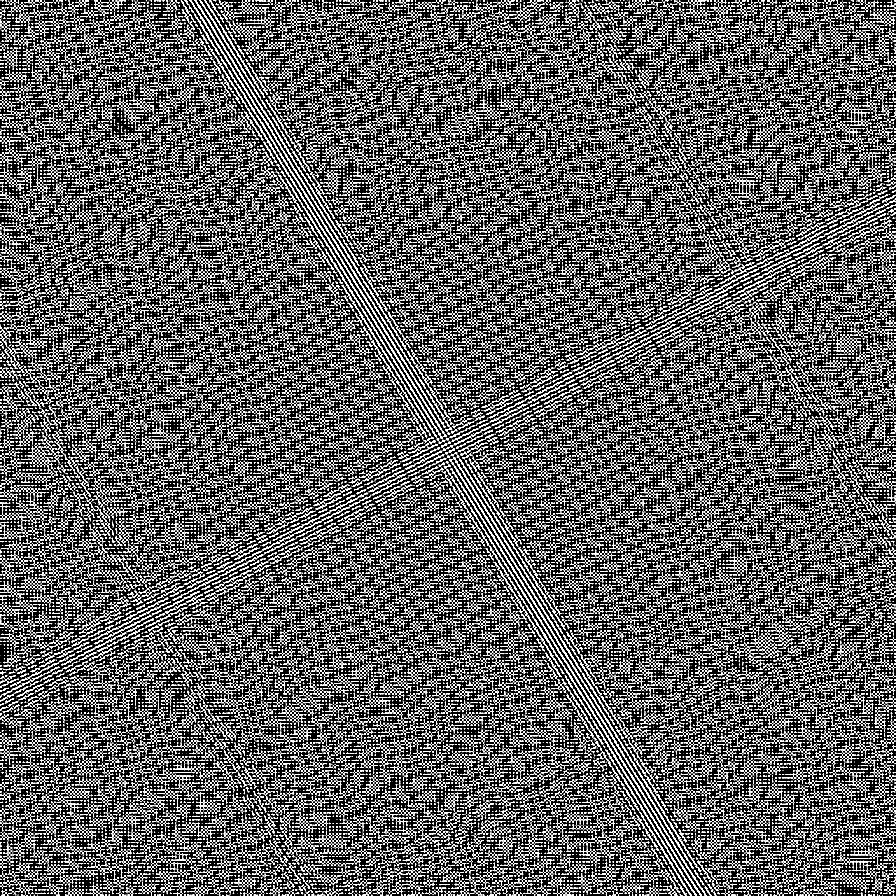
Give the GLSL for this texture, as a WebGL 1 fragment shader.

```glsl
precision highp float;
uniform vec2 u_resolution;

const float PI = 3.14159265;
const float GRAINS = 512.0;      // grains across the canvas
const float MESH = 32.0;         // mesh waves across the canvas
const float STREAK = 220.0;      // fine streak lines across the canvas
const float TILT = 0.51;         // angle of the mesh

vec2 hashGradient(vec2 p) {
  vec3 h = fract(vec3(p.xyx) * vec3(0.1031, 0.1030, 0.0973));
  h += dot(h, h.yzx + 33.33);
  float angle = 2.0 * PI * fract((h.x + h.y) * h.z);
  return vec2(cos(angle), sin(angle));
}

float gradientNoise(vec2 p) {
  vec2 i = floor(p);
  vec2 f = p - i;
  vec2 w = f * f * f * (f * (f * 6.0 - 15.0) + 10.0);
  float a = dot(hashGradient(i), f);
  float b = dot(hashGradient(i + vec2(1.0, 0.0)), f - vec2(1.0, 0.0));
  float c = dot(hashGradient(i + vec2(0.0, 1.0)), f - vec2(0.0, 1.0));
  float d = dot(hashGradient(i + vec2(1.0, 1.0)), f - vec2(1.0, 1.0));
  return mix(mix(a, b, w.x), mix(c, d, w.x), w.y);
}

vec2 rotate(vec2 p, float angle) {
  float c = cos(angle);
  float s = sin(angle);
  return vec2(c * p.x + s * p.y, c * p.y - s * p.x);
}

// Band around an axis, with fainter parallel echoes
float axisBand(float offset, float width) {
  float spacing = 0.38;
  float d = abs(fract(offset / spacing + 0.5) - 0.5) * spacing;
  return exp(-d * d / (width * width)) * exp(-2.5 * abs(offset));
}

// Two warped phases: regular at the centre, irregular further out
vec2 meshPhase(vec2 q, vec2 axes, float disorder) {
  vec2 bend = vec2(gradientNoise(q * 14.0), gradientNoise(q * 14.0 + 41.7));
  vec2 ripple = vec2(gradientNoise(q * 33.0 + 9.3), gradientNoise(q * 33.0 + 73.1));
  return 2.0 * PI * MESH * axes + disorder * (5.0 * bend + 2.5 * ripple);
}

// Checker, row and column grains that trade places along the mesh
float grainField(vec2 grain, vec2 phase) {
  vec2 flip = cos(PI * grain);
  vec2 c = cos(phase);
  vec2 s = sin(phase);
  return flip.x * flip.y * c.x * c.y + 0.48 * flip.y * s.x + 0.33 * flip.x * s.y;
}

// Dark seams of the mesh, thickened to clumps where they cross
float seams(vec2 phase, float disorder) {
  vec2 s = sin(phase);
  vec2 ridge = s * s;
  ridge *= ridge;
  ridge *= ridge;
  return mix(0.27, 0.2, disorder) * (ridge.x + ridge.y)
       + 0.45 * disorder * ridge.x * ridge.y;
}

void main() {
  vec2 uv = gl_FragCoord.xy / u_resolution;
  vec2 q = uv - 0.5;
  vec2 grain = uv * GRAINS - 0.5;
  vec2 axes = rotate(q, TILT);
  float disorder = smoothstep(0.04, 0.38, length(q));

  vec2 phase = meshPhase(q, axes, disorder);
  float field = grainField(grain, phase) - seams(phase, disorder);

  // Fine lines along both tilted axes
  vec2 lines = cos(2.0 * PI * STREAK * axes + 0.3 * phase.yx);
  field = mix(field, 0.8 * lines.x, 0.75 * axisBand(axes.x, 0.022));
  field = mix(field, 0.8 * lines.y, 0.5 * axisBand(axes.y, 0.03));

  float tone = smoothstep(-0.15, 0.14, field);
  gl_FragColor = vec4(vec3(tone), 1.0);
}
```
